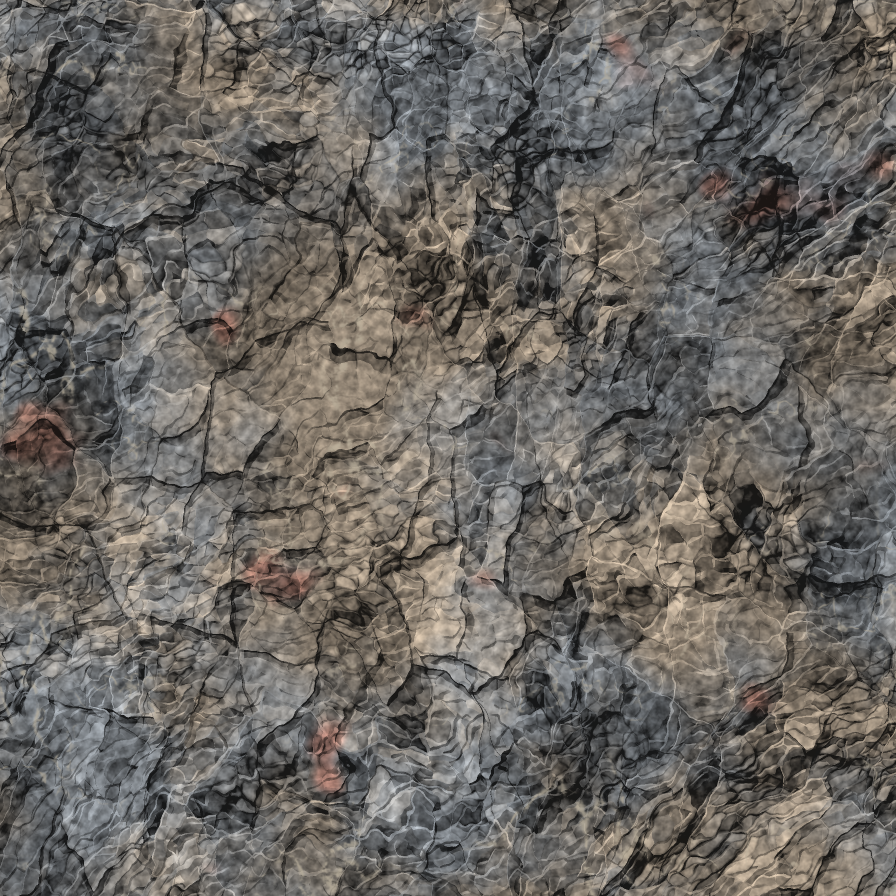
This texture is drawn by a WebGL 2 fragment shader. Its source:

```glsl
#version 300 es
precision highp float;

uniform vec2 u_resolution;
out vec4 fragColor;

const vec2 LIGHT_DIR = vec2(-0.42, 0.91);
const vec3 COOL_TINT = vec3(0.955, 0.995, 1.035);
const vec3 WARM_TINT = vec3(1.09, 0.99, 0.87);
const vec3 RUST_TINT = vec3(1.30, 0.86, 0.74);
const vec3 VEIN_COLOR = vec3(0.73, 0.69, 0.61);

vec2 hash2(vec2 p) {
    vec3 a = fract(p.xyx * vec3(0.1031, 0.1030, 0.0973));
    a += dot(a, a.yzx + 33.33);
    return fract((a.xx + a.yz) * a.zy);
}

mat2 rotation(float angle) {
    float c = cos(angle), s = sin(angle);
    return mat2(c, s, -s, c);
}

float cornerSlope(vec2 cell, vec2 local, vec2 corner) {
    return dot(hash2(cell + corner) * 2.0 - 1.0, local - corner);
}

float gradientNoise(vec2 p) {
    vec2 cell = floor(p), f = p - cell;
    vec2 u = f * f * f * (f * (f * 6.0 - 15.0) + 10.0);
    float low = mix(cornerSlope(cell, f, vec2(0, 0)), cornerSlope(cell, f, vec2(1, 0)), u.x);
    float high = mix(cornerSlope(cell, f, vec2(0, 1)), cornerSlope(cell, f, vec2(1, 1)), u.x);
    return mix(low, high, u.y);
}

float fbm(vec2 p, int octaves) {
    float sum = 0.0, amplitude = 1.0;
    for (int i = 0; i < octaves; i++) {
        sum += amplitude * gradientNoise(p);
        p = rotation(0.6) * p * 2.03 + 11.7;
        amplitude *= 0.5;
    }
    return sum;
}

// Tilted plates: x = height, y = tone, z = distance to the border
vec3 facets(vec2 p) {
    vec2 cell = floor(p), id = cell, offset = vec2(0.0);
    float nearest = 8.0, second = 8.0;
    for (int y = -1; y <= 1; y++) {
        for (int x = -1; x <= 1; x++) {
            vec2 neighbor = cell + vec2(x, y);
            vec2 delta = p - neighbor - hash2(neighbor);
            float d = dot(delta, delta);
            if (d < nearest) {
                second = nearest;
                nearest = d;
                id = neighbor;
                offset = delta;
            } else {
                second = min(second, d);
            }
        }
    }
    vec2 tilt = hash2(id + 71.3) - 0.5;
    vec2 traits = hash2(id + 19.7);
    return vec3(traits.x * 0.7 + dot(tilt, offset) * 2.2, traits.y - 0.5, sqrt(second) - sqrt(nearest));
}

// Plates of shrinking size: x = height, y = tone, z = crack
vec3 rock(vec2 p, float rubble) {
    vec3 sum = vec3(0.0);
    float scale = 7.0;
    for (int i = 0; i < 4; i++) {
        float layer = float(i);
        float strength = i < 2 ? 1.0 : mix(0.35, 1.3, rubble);
        vec2 q = rotation(layer * 0.5 - 0.3) * p * vec2(1.25, 0.8) * scale;
        vec3 plate = facets(q + layer * 17.0 + 40.0);
        sum.x += plate.x * strength / scale;
        sum.y += plate.y * strength;
        sum.z = max(sum.z, strength * (1.0 - smoothstep(0.0, 0.0045, plate.z / scale)));
        scale *= 2.1;
    }
    return sum;
}

float vein(vec2 p, float width) {
    float line = 1.0 - smoothstep(0.0, width, abs(fbm(p, 4)));
    return line * smoothstep(0.02, 0.25, gradientNoise(p * 0.9 + 31.0));
}

vec3 cliff(vec2 uv) {
    // Bent and jagged plate coordinates
    vec2 bend = vec2(gradientNoise(uv * 2.3 + 5.0), gradientNoise(uv * 2.3 + 47.0));
    vec2 jag = vec2(fbm(uv * 13.0 + 3.0, 4), fbm(uv * 13.0 + 61.0, 4));
    vec2 p = uv + bend * 0.12 + jag * 0.022;
    float rubble = smoothstep(-0.25, 0.25, fbm(uv * 4.5 + 83.0, 2));

    // Relief lit from above, with shadows below ledges
    vec3 here = rock(p, rubble);
    float slope = (here.x - rock(p + LIGHT_DIR * 0.0025, rubble).x) / 0.0025;
    float lit = slope / (1.2 + abs(slope));
    float rise = rock(p + LIGHT_DIR * 0.011, rubble).x - here.x;
    float shadow = smoothstep(0.008, 0.045, rise);
    float crack = here.z * smoothstep(-0.05, 0.25, gradientNoise(uv * 9.0 + 23.0));

    // Stone tone
    float grain = fbm(uv * 85.0, 3);
    float stain = fbm(uv * 5.0 + 101.0, 4);
    float tone = 0.445 + 0.15 * lit + 0.12 * here.y + 0.26 * grain + 0.14 * stain;
    tone = clamp(tone - 0.20 * shadow - 0.15 * crack, 0.09, 0.82);

    // Mineral tints
    float warmth = smoothstep(-0.35, 0.3, fbm(uv * 4.0 + 151.0, 4) + here.y * 0.12);
    float rust = smoothstep(0.36, 0.6, fbm(uv * 7.0 + 211.0, 3));
    vec3 tint = mix(mix(COOL_TINT, WARM_TINT, warmth), RUST_TINT, rust * 0.7);

    // Pale veins broken by grain
    float veins = max(vein(uv * vec2(6.0, 3.5) + 7.0, 0.035), 0.8 * vein(uv * 13.0 + 91.0, 0.04));
    veins *= smoothstep(-0.25, 0.2, grain) * (1.0 - 0.8 * shadow);
    return mix(tone * tint, VEIN_COLOR, veins * 0.7);
}

void main() {
    vec3 color = vec3(0.0);
    for (int i = 0; i < 4; i++) {
        vec2 subpixel = vec2(i & 1, i >> 1) * 0.5 - 0.25;
        color += cliff((gl_FragCoord.xy + subpixel) / u_resolution.y);
    }
    fragColor = vec4(color * 0.25, 1.0);
}
```
